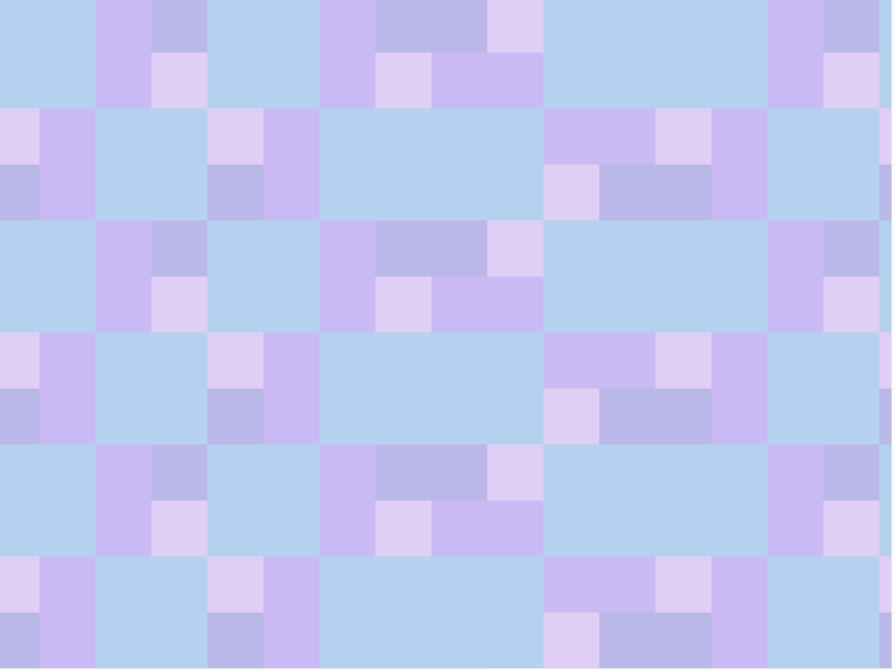
A Shadertoy shader for this pattern:

```glsl
// Pastel patchwork: brick motifs in alternating bands, each second band turned half a circle.

// Lengths are fractions of the canvas height.
const float CELL = 1.0 / 12.0;                    // side of one grid square
const float ORIGIN_X = 54.5 / 384.0;              // left edge of the first motif
const vec2 MARGIN = vec2(2.5, 2.0) / 384.0;       // bare strip: right, bottom
const float REPEAT = 12.0;                        // cells per horizontal repeat

const vec3 SKY    = vec3(0.707, 0.823, 0.938);
const vec3 LILAC  = vec3(0.788, 0.727, 0.960);
const vec3 MAUVE  = vec3(0.727, 0.723, 0.913);
const vec3 BLUSH  = vec3(0.878, 0.808, 0.960);
const vec3 PAPER  = vec3(0.995);

// Colour of one whole grid cell.
vec3 cellColor(vec2 cell) {
    float band = mod(floor(cell.y / 2.0), 2.0);
    float row = mod(cell.y, 2.0);

    // Half turn of the motif in the even bands
    if (band < 0.5) {
        cell.x = 15.0 - cell.x;
        row = 1.0 - row;
    }
    int column = int(mod(cell.x + 0.5, REPEAT));
    bool upper = row > 0.5;

    if (column > 7 || column == 2 || column == 3) return SKY;
    if (column == 0 || column == 4) return LILAC;
    if (column == 7) return upper ? BLUSH : LILAC;
    if (column == 6) return upper ? MAUVE : LILAC;
    return upper ? MAUVE : BLUSH;
}

// Exact box filter of the cell grid over a square of the given width.
vec3 filteredGrid(vec2 p, float width) {
    vec2 low = floor(p - 0.5 * width);
    vec2 high = floor(p + 0.5 * width);
    vec2 share = clamp((p + 0.5 * width - high) / width, 0.0, 1.0);
    vec3 below = mix(cellColor(low), cellColor(vec2(high.x, low.y)), share.x);
    vec3 above = mix(cellColor(vec2(low.x, high.y)), cellColor(high), share.x);
    return mix(below, above, share.y);
}

void mainImage(out vec4 fragColor, in vec2 fragCoord) {
    float pixel = 1.0 / iResolution.y;
    vec2 p = fragCoord * pixel;

    vec2 grid = (p - vec2(ORIGIN_X, MARGIN.y)) / CELL;
    vec3 color = filteredGrid(grid, pixel / CELL);

    // Bare strips along the right and bottom edges
    float right = iResolution.x * pixel - MARGIN.x;
    vec2 inside = clamp(vec2(right - p.x, p.y - MARGIN.y) / pixel + 0.5, 0.0, 1.0);
    color = mix(PAPER, color, inside.x * inside.y);

    fragColor = vec4(color, 1.0);
}
```
